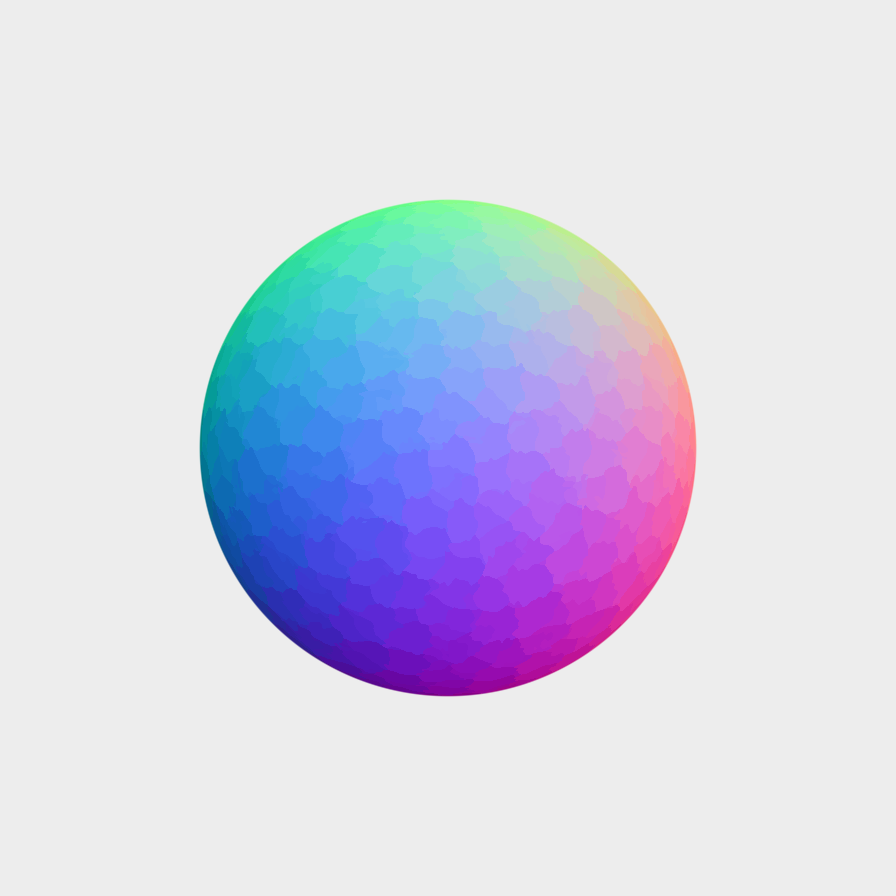
Write a WebGL 1 fragment shader that draws this texture map.

```glsl
precision highp float;
// A sphere coloured by its surface normals, broken into small flat cells, on pale grey.

uniform vec2 u_resolution;

const vec3 BACKGROUND = vec3(0.93);
const float RADIUS = 0.277;        // share of the canvas
const float CELL_DENSITY = 7.5;    // cells per sphere radius
const float CELL_JITTER = 0.95;
const float RAGGED_AMOUNT = 0.011; // roughness of the cell borders
const float RAGGED_FREQUENCY = 47.0;

vec3 hash3(vec3 cell) {
  vec3 mixed = vec3(dot(cell, vec3(127.1, 311.7, 74.7)),
                    dot(cell, vec3(269.5, 183.3, 246.1)),
                    dot(cell, vec3(113.5, 271.9, 124.6)));
  return fract(sin(mixed) * 43758.55);
}

// Layered sines that roughen the straight cell borders.
vec3 raggedOffset(vec3 p) {
  vec3 q = p * RAGGED_FREQUENCY;
  vec3 coarse = sin(q.yzx + 1.7 * sin(q.zxy * 0.63));
  vec3 fine = sin(q.zxy * 2.1 + 2.0 * coarse.yzx);
  return RAGGED_AMOUNT * (coarse + 0.6 * fine);
}

// Position of the cellular noise seed nearest to p.
vec3 nearestSeed(vec3 p) {
  vec3 scaled = p * CELL_DENSITY;
  vec3 base = floor(scaled);
  vec3 nearest = scaled;
  float nearestDistance = 100.0;
  for (int z = -1; z <= 1; z++) {
    for (int y = -1; y <= 1; y++) {
      for (int x = -1; x <= 1; x++) {
        vec3 cell = base + vec3(float(x), float(y), float(z));
        vec3 seed = cell + 0.5 + CELL_JITTER * (hash3(cell) - 0.5);
        vec3 offset = seed - scaled;
        float squaredDistance = dot(offset, offset);
        if (squaredDistance < nearestDistance) {
          nearestDistance = squaredDistance;
          nearest = seed;
        }
      }
    }
  }
  return nearest / CELL_DENSITY;
}

void main() {
  float canvasSize = min(u_resolution.x, u_resolution.y);
  vec2 p = (gl_FragCoord.xy - 0.5 * u_resolution) / (canvasSize * RADIUS);
  float pixel = 1.0 / (canvasSize * RADIUS);
  float distanceFromCentre = length(p);

  // Surface normal, held on the rim just outside the disc.
  vec2 disc = p / max(distanceFromCentre, 1.0);
  vec3 normal = vec3(disc, sqrt(max(0.0, 1.0 - dot(disc, disc))));

  // One flat normal per cell.
  vec3 cellNormal = normalize(nearestSeed(normal + raggedOffset(normal)));
  vec3 sphereColor = 0.5 + 0.5 * cellNormal;

  float coverage = 1.0 - smoothstep(-pixel, pixel, distanceFromCentre - 1.0);
  gl_FragColor = vec4(mix(BACKGROUND, sphereColor, coverage), 1.0);
}
```
